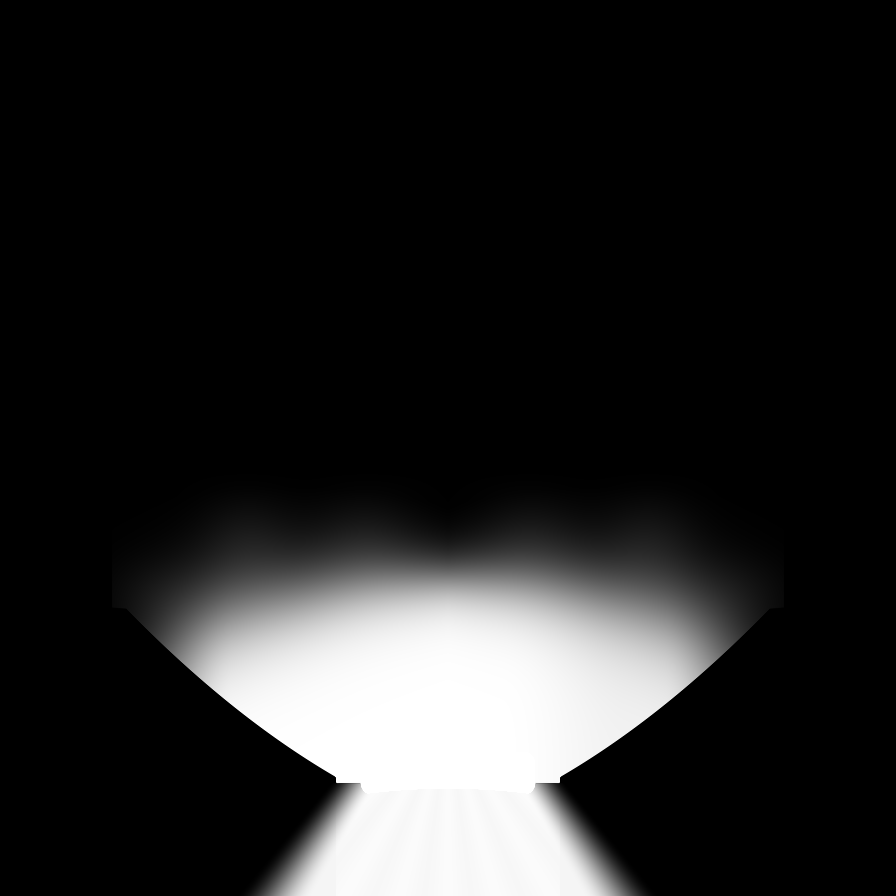
A WebGL 1 fragment shader for this texture map:

```glsl
precision highp float;
// A bowl of white light on black, with a soft beam spreading below it.
// The bowl is a sigmoid glow cut by a parabolic rim; the beam is a
// feathered trapezoid with a bright collar and faint radial streaks.
uniform vec2 u_resolution;

float bump(float x, float center, float width) {
  float t = (x - center) / width;
  return exp(-t * t);
}

// 1 where x is above the edge, smoothed over about one pixel
float above(float x, float edge) {
  float px = 1.0 / min(u_resolution.x, u_resolution.y);
  return smoothstep(-0.7 * px, 0.7 * px, x - edge);
}

float roundBox(vec2 p, vec2 halfSize, float radius) {
  vec2 q = abs(p) - halfSize + radius;
  return length(max(q, 0.0)) + min(max(q.x, q.y), 0.0) - radius;
}

// Dome of light: its half-bright contour drops and softens outward
float domeGlow(float side, float y) {
  float d = abs(side);
  float contour = 0.355 - 0.68 * d * d;
  float softness = 0.04 + 0.12 * d;
  float glow = 1.0 / (1.0 + exp(-2.2 * (contour - y) / softness));
  glow = max(glow - 0.012, 0.0) / 0.988;
  glow *= 1.0 - smoothstep(0.24, 0.41, d);
  glow *= 1.0 - 0.05 * smoothstep(0.06, 0.2, side);

  // Dim plumes on both sides of the dark central notch
  float plumes = bump(d, 0.09, 0.055) + bump(d, 0.225, 0.05);
  float plumeFade = 1.0 - smoothstep(0.39, 0.48, y);
  glow += 0.065 * plumes * plumeFade * (1.0 - glow);
  glow += 0.035 * bump(d, 0.33, 0.06) * bump(y, 0.34, 0.04);
  return min(glow, 1.0);
}

// Curved rim outside the collar, flattened at its outer tips
float bowlMask(float d, float y) {
  float rim = min(0.075 + 0.343 * d + 0.95 * d * d, 0.29 + 0.08 * d + 0.002);
  rim = mix(0.075 + 0.343 * d + 0.95 * d * d, rim, step(0.345, d));
  float floorY = mix(0.126, rim, above(d, 0.125));
  return above(y, floorY) * (1.0 - above(d, 0.375));
}

float lowerBeam(float side, float y) {
  float d = abs(side);
  float edge = mix(0.194, 0.105, clamp(y / 0.126, 0.0, 1.0));
  float feather = mix(0.042, 0.026, y / 0.126);
  float beam = 1.0 - smoothstep(edge - feather, edge + feather, d);

  // Faint streaks inside the straight central column
  float angle = atan(side, 0.2 - y);
  float streaks = 0.977 + 0.007 * cos(angle * 24.0);
  float column = 1.0 - above(d, 0.125);
  beam *= mix(0.96, streaks, column);
  beam = max(beam, column * 0.97 * (1.0 - smoothstep(0.0, 0.035, y)));
  return beam * (1.0 - above(y, 0.126));
}

void main() {
  vec2 p = gl_FragCoord.xy / u_resolution;
  float side = p.x - 0.5;
  float d = abs(side);

  float light = domeGlow(side, p.y) * bowlMask(d, p.y);
  light = max(light, lowerBeam(side, p.y));

  // Rounded white collar where the bowl meets the beam
  float collar = roundBox(vec2(side, p.y - 0.137), vec2(0.098, 0.025), 0.014);
  float collarArc = above(p.y, 0.119 - 0.7 * d * d);
  light = max(light, above(-collar, 0.0) * collarArc);

  gl_FragColor = vec4(vec3(clamp(light, 0.0, 1.0)), 1.0);
}
```
